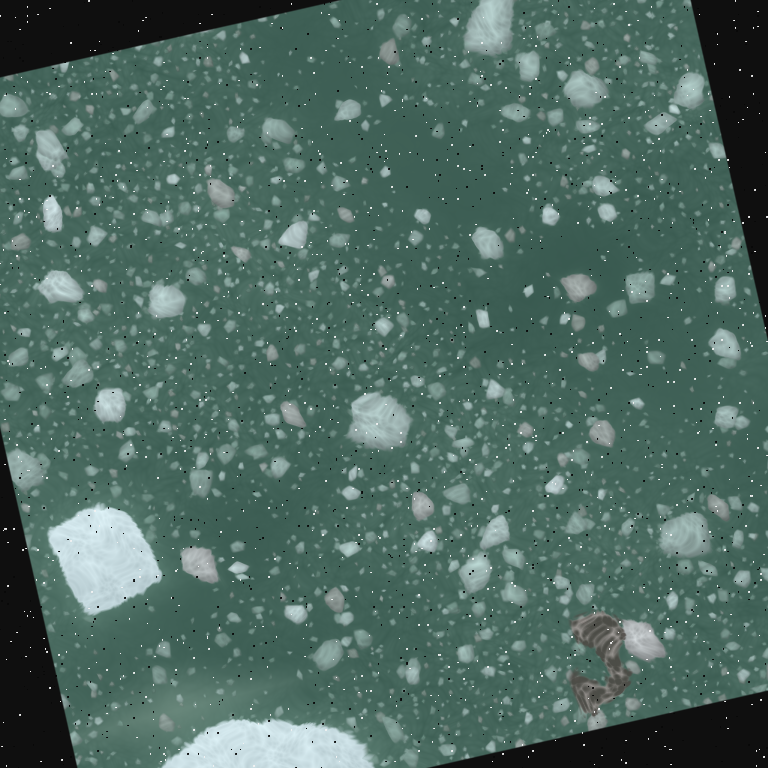
A WebGL 2 fragment shader for this texture:

```glsl
#version 300 es
precision highp float;
// Broken ice drifting on green water, seen from above in a tilted square frame.
// Layers of scattered rounded polygons run from fine crumbs to floes, with a
// density field for the open leads, cellular mottling and scattered speckles.
uniform vec2 u_resolution;
out vec4 outColor;

vec3 hash3(vec2 p) {
  vec3 q = fract(p.xyx * vec3(0.1031, 0.1030, 0.0973));
  q += dot(q, q.yzx + 33.33);
  return fract((q.xxy + q.yzz) * q.zyx);
}

mat2 rotation(float a) {
  return mat2(cos(a), sin(a), -sin(a), cos(a));
}

// Distance to the nearest scattered point, in cells
float cellular(vec2 p) {
  float nearest = 2.0;
  for (int y = -1; y <= 1; y++)
    for (int x = -1; x <= 1; x++) {
      vec2 cell = floor(p) + vec2(x, y);
      nearest = min(nearest, length(cell + hash3(cell + 7.0).xy - p));
    }
  return nearest;
}

// How crowded the ice is: two open leads, ragged by layered sines
float iceDensity(vec2 p) {
  float ragged = 0.13 * sin(p.x * 17.0 + 3.0 * sin(p.y * 11.0))
               + 0.11 * sin(p.y * 29.0 + 2.0 * sin(p.x * 23.0));
  float lead = (dot(p, vec2(0.6, 0.8)) - 0.95) / 0.12;
  float diagonal = exp(-lead * lead) * smoothstep(0.22, 0.45, p.x);
  float bay = exp(-dot(p - vec2(0.27, 0.2), p - vec2(0.27, 0.2)) / 0.035);
  return clamp(0.82 + ragged - 0.75 * diagonal - 0.75 * bay, 0.03, 1.0);
}

// Rounded irregular polygon of about unit radius: negative inside
float stoneShape(vec2 p, vec2 seed) {
  float sum = 0.0;
  for (int i = 0; i < 6; i++) {
    vec3 h = hash3(seed + float(i) * 3.7);
    float a = (float(i) + 0.7 * h.x) * 1.0472;
    float reach = 0.7 + 0.5 * h.y;
    sum += pow(max(dot(p, vec2(cos(a), sin(a))) / reach, 0.0), 9.0);
  }
  return pow(sum, 1.0 / 9.0) - 1.0;
}

// One layer of stones, one candidate per cell
void scatterStones(inout vec3 color, vec2 uv, float count, float level, float mottle, float soft) {
  vec2 home = floor(uv * count);
  for (int y = -1; y <= 1; y++)
    for (int x = -1; x <= 1; x++) {
      vec2 cell = home + vec2(x, y);
      vec2 seed = cell + level * 41.0;
      vec3 h = hash3(seed), k = hash3(seed + 19.3);
      vec2 center = (cell + 0.5 + 0.7 * (h.xy - 0.5)) / count;
      float chance = mix(0.95, 0.6, level) * mix(iceDensity(center), 0.75, level * 0.5);
      float radius = mix(0.15, 0.29, k.x * k.x) / count;
      vec2 p = (uv - center) / radius;
      if (h.z > chance || dot(p, p) > 4.5) continue;
      vec2 q = rotation(k.y * 6.283) * p;
      q.x *= 1.0 + 0.6 * k.z;
      float d = stoneShape(q, seed) + 0.22 * mottle * level;
      // Wet green rim, lighter crown
      float bright = clamp(h.x * h.x * 0.6 + level * 0.42, 0.0, 1.0);
      vec3 tint = mix(vec3(0.42, 0.54, 0.50), vec3(0.83, 0.89, 0.91), bright);
      tint = mix(tint, vec3(0.60, 0.57, 0.57), 0.5 * step(0.86, k.y));
      float crown = smoothstep(0.05, -0.55, d);
      tint *= 0.87 + 0.17 * crown + 0.09 * dot(p, vec2(-0.5, 0.8)) + 0.30 * mottle;
      color = mix(color, vec3(0.36, 0.49, 0.44), 0.35 * level * exp(-max(d, 0.0) / 0.25));
      float edge = max(soft, 0.09 * radius);
      color = mix(color, tint, smoothstep(edge, -edge, d * radius) * mix(0.62, 0.95, level));
    }
}

// A single pale floe with a glow of submerged ice
void paintFloe(inout vec3 color, vec2 uv, vec2 center, vec2 size, float seed, float mottle, float soft) {
  vec2 p = (uv - center) / size;
  float d = stoneShape(p, vec2(seed)) * size.y + 0.007 * mottle;
  color = mix(color, vec3(0.40, 0.54, 0.49), 0.6 * exp(-max(d, 0.0) / 0.025));
  vec3 ice = vec3(0.78, 0.86, 0.88) + 0.11 * mottle + 0.06 * dot(p, vec2(-0.4, 0.6));
  color = mix(color, ice, smoothstep(1.5 * soft, -1.5 * soft, d));
}

void main() {
  vec2 uv = gl_FragCoord.xy / u_resolution;
  float pixel = 1.0 / u_resolution.y;
  float soft = max(pixel, 0.0019);
  float density = iceDensity(uv);

  // Mottling: cells stretched by a sine warp, about -0.5 to 0.5
  vec2 warped = uv + 0.008 * sin(uv.yx * vec2(83.0, 67.0) + 2.0 * sin(uv * 41.0));
  float mottle = 0.75 * cellular(warped * vec2(42.0, 60.0)) + 0.6 * cellular(warped * 125.0 + 9.0) - 0.62;

  // Water: broad swells of tone, milky where crumbs are thick
  float swell = 0.5 + 0.25 * sin(uv.x * 8.0 + 2.0 * sin(uv.y * 6.0)) + 0.25 * sin(uv.y * 13.0 - uv.x * 5.0);
  vec3 color = mix(vec3(0.222, 0.350, 0.312), vec3(0.288, 0.420, 0.376), 0.65 * density + 0.35 * swell);
  color -= 0.07 * density * mottle;

  // Pale sunken fan beside the lower floe
  vec2 fan = rotation(-0.25) * (uv - vec2(0.23, 0.075));
  float veil = smoothstep(0.07, -0.03, abs(fan.y) + 0.3 * abs(fan.x) - 0.01);
  color = mix(color, vec3(0.47, 0.58, 0.53), 0.8 * veil);

  // Crumbs first, floes last
  for (int i = 4; i >= 0; i--)
    scatterStones(color, uv, 7.0 * pow(1.75, float(i)), 1.0 - float(i) / 4.0, mottle, soft);
  paintFloe(color, uv, vec2(0.147, 0.272), vec2(0.072, 0.06), 5.0, mottle, soft);
  paintFloe(color, uv, vec2(0.345, -0.02), vec2(0.13, 0.07), 12.0, mottle, soft);

  // Hooked brown drift ice
  vec2 hook = warped - vec2(0.765, 0.14);
  float arc = abs(length(hook * vec2(1.1, 0.85)) - 0.04) - 0.014 + 0.012 * mottle;
  arc = max(arc, -hook.x - 0.015);
  vec3 brown = mix(vec3(0.30, 0.28, 0.26), vec3(0.66, 0.62, 0.61), smoothstep(-0.25, 0.4, mottle));
  color = mix(color, brown, 0.85 * smoothstep(2.0 * soft, -2.0 * soft, arc));

  // Tilted frame on black
  vec2 frame = abs(rotation(-0.2234) * (uv - 0.5)) - 0.5;
  color = mix(color, vec3(0.06), smoothstep(-pixel, pixel, max(frame.x, frame.y)));

  // Sparse light and dark speckles
  vec2 grid = uv * 512.0;
  float pick = hash3(floor(grid) * 1.37 + 3.0).z;
  vec2 inset = abs(fract(grid) - 0.5);
  float speck = 1.0 - smoothstep(0.4, 0.5 + 256.0 * pixel, max(inset.x, inset.y));
  color = mix(color, vec3(0.95), speck * step(pick, 0.004));
  color = mix(color, vec3(0.03), speck * step(0.996, pick));
  outColor = vec4(clamp(color, 0.0, 1.0), 1.0);
}
```
